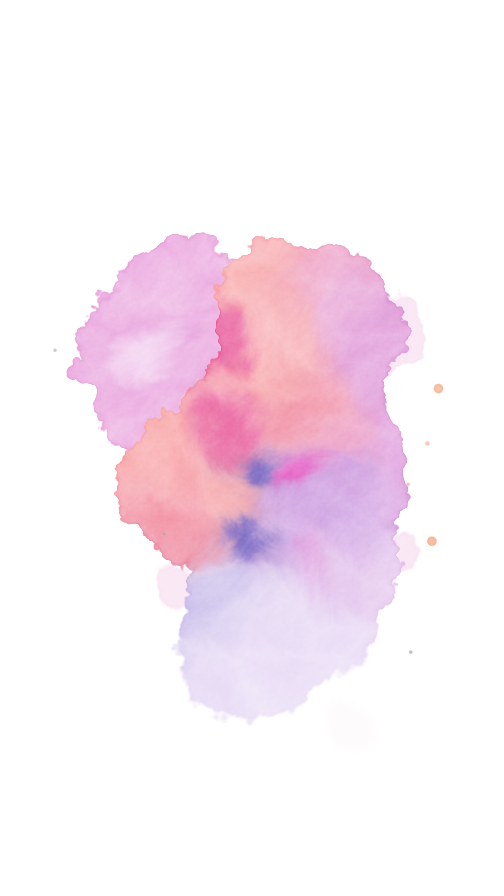
This background is drawn by a WebGL 1 fragment shader. Its source:

```glsl
precision highp float;
// Soft watercolour stain in pink, peach and lilac on white paper, with a few splatters.
uniform vec2 u_resolution;

// Layout units: the sheet is 100 wide and 177.8 high
const vec2 SHEET = vec2(100.0, 177.8);
const vec3 PAPER = vec3(1.0);
const vec3 ORCHID = vec3(0.93, 0.71, 0.89);
const vec3 BLOOM = vec3(0.95, 0.82, 0.94);
const vec3 PALE_PINK = vec3(0.98, 0.91, 0.96);
const vec3 PINK = vec3(0.95, 0.71, 0.82);
const vec3 PEACH = vec3(0.98, 0.74, 0.74);
const vec3 CORAL = vec3(0.96, 0.63, 0.69);
const vec3 ROSE = vec3(0.93, 0.48, 0.69);
const vec3 MAGENTA = vec3(0.91, 0.41, 0.78);
const vec3 MAUVE = vec3(0.90, 0.69, 0.89);
const vec3 LILAC = vec3(0.84, 0.70, 0.91);
const vec3 INDIGO = vec3(0.48, 0.42, 0.77);
const vec3 MIST = vec3(0.93, 0.89, 0.97);
const vec3 HAZE = vec3(0.83, 0.80, 0.94);
const vec3 APRICOT = vec3(0.97, 0.79, 0.70);
const vec3 SLATE = vec3(0.78, 0.80, 0.83);
const float EDGE_RAGGED = 0.9;
const float EDGE_NOTCH = 2.6;
const float RIM_DEPTH = 0.35;
const float GRAIN = 0.10;
const float MOTTLE = 0.40;

vec2 hash2(vec2 p) {
  return fract(sin(vec2(dot(p, vec2(127.1, 311.7)), dot(p, vec2(269.5, 183.3)))) * 4375.85);
}

// Cellular noise: distance to the nearest scattered point
float cells(vec2 p) {
  vec2 cell = floor(p);
  float nearest = 2.0;
  for (int j = -1; j <= 1; j++)
    for (int i = -1; i <= 1; i++) {
      vec2 c = cell + vec2(float(i), float(j));
      nearest = min(nearest, length(c + hash2(c) - p));
    }
  return nearest;
}

// Layered, rotated sines that bend the plane
vec2 wander(vec2 p, float freq, float amp) {
  vec2 q = p;
  for (int i = 0; i < 6; i++) {
    q = mat2(0.8, 0.6, -0.6, 0.8) * q;
    vec2 shift = amp * sin(freq * q.yx + vec2(1.7, 4.1) * float(i + 1));
    p += shift;
    q += shift;
    freq *= 1.9;
    amp *= 0.58;
  }
  return p;
}

float ellipse(vec2 p, vec2 center, vec2 radii) {
  return (length((p - center) / radii) - 1.0) * min(radii.x, radii.y);
}

float join(float a, float b) {
  float h = max(1.5 - abs(a - b), 0.0) / 1.5;
  return min(a, b) - h * h * 0.375;
}

float mainShape(vec2 p) {
  float d = ellipse(p, vec2(61.0, 110.5), vec2(18.5, 19.5));
  d = join(d, ellipse(p, vec2(54.5, 118.0), vec2(11.5, 13.0)));
  d = join(d, ellipse(p, vec2(62.0, 86.5), vec2(19.0, 22.0)));
  d = join(d, ellipse(p, vec2(48.0, 95.0), vec2(10.5, 16.0)));
  d = join(d, ellipse(p, vec2(37.7, 82.5), vec2(15.0, 14.8)));
  d = join(d, ellipse(p, vec2(58.5, 64.5), vec2(22.0, 16.0)));
  d = join(d, ellipse(p, vec2(51.0, 49.5), vec2(16.5, 14.5)));
  return join(d, ellipse(p, vec2(60.0, 52.5), vec2(14.0, 12.0)));
}

float orchidShape(vec2 p) {
  vec2 q = mat2(0.707, -0.707, 0.707, 0.707) * (p - vec2(33.0, 113.5));
  float d = ellipse(q, vec2(0.0), vec2(19.0, 14.0));
  d = join(d, ellipse(p, vec2(17.5, 104.0), vec2(5.5, 2.5)));
  return join(d, ellipse(p, vec2(29.0, 96.5), vec2(10.5, 8.5)));
}

// Adds one pool of colour, with a long soft tail, to a weighted blend
void pool(inout vec4 mixed, vec2 p, vec2 center, float radius, vec3 color) {
  vec2 d = (p - center) / radius;
  mixed += vec4(color, 1.0) * pow(1.0 + 0.6 * dot(d, d), -3.0) * pow(radius, -1.5);
}

vec3 pigment(vec2 p) {
  vec4 m = vec4(0.0);
  pool(m, p, vec2(52.0, 123.0), 7.0, PEACH);
  pool(m, p, vec2(65.0, 121.0), 8.0, PINK);
  pool(m, p, vec2(72.0, 117.0), 8.0, MAUVE);
  pool(m, p, vec2(42.0, 108.0), 3.5, ROSE);
  pool(m, p, vec2(59.0, 112.0), 7.0, PEACH);
  pool(m, p, vec2(50.0, 102.5), 7.0, PEACH);
  pool(m, p, vec2(72.0, 105.0), 10.0, MAUVE);
  pool(m, p, vec2(47.5, 94.5), 3.5, ROSE);
  pool(m, p, vec2(61.0, 99.0), 6.0, CORAL);
  pool(m, p, vec2(77.0, 89.0), 8.0, MAUVE);
  pool(m, p, vec2(67.0, 91.0), 4.0, PINK);
  pool(m, p, vec2(30.0, 89.0), 8.0, PEACH);
  pool(m, p, vec2(35.0, 76.0), 8.0, CORAL);
  pool(m, p, vec2(45.0, 80.0), 6.0, PEACH);
  pool(m, p, vec2(53.0, 85.0), 3.0, INDIGO);
  pool(m, p, vec2(48.5, 71.0), 2.8, INDIGO);
  pool(m, p, vec2(60.5, 83.0), 2.2, MAGENTA);
  pool(m, p, vec2(68.0, 76.0), 9.0, LILAC);
  pool(m, p, vec2(59.0, 73.5), 7.0, LILAC);
  pool(m, p, vec2(62.5, 67.5), 4.0, MAUVE);
  pool(m, p, vec2(75.0, 64.0), 8.0, mix(MAUVE, MIST, 0.7));
  pool(m, p, vec2(41.0, 60.0), 8.0, HAZE);
  pool(m, p, vec2(53.0, 48.0), 11.0, MIST);
  pool(m, p, vec2(66.0, 55.0), 7.0, MIST);
  return m.rgb / m.a;
}

// Lays a wash over the sheet, with pigment gathered at its rim
void wash(inout vec3 sheet, float d, float soft, vec3 color, float density) {
  float rim = RIM_DEPTH * exp(-abs(d + 0.2) * 2.8) * smoothstep(1.2, 0.3, soft);
  sheet = mix(sheet, pow(color, vec3(density + rim)), smoothstep(soft, -soft, d));
}

void main() {
  float unit = min(u_resolution.x / SHEET.x, u_resolution.y / SHEET.y);
  vec2 p = (gl_FragCoord.xy - 0.5 * u_resolution) / unit + 0.5 * SHEET;
  float crisp = max(0.15, 0.55 / unit);
  vec2 ragged = wander(p, 0.25, EDGE_RAGGED);
  vec2 flowing = wander(p, 0.19, 2.3);

  // Pointed notches along the edges
  float notch = EDGE_NOTCH * (cells(ragged * 0.2) - 0.4) + 0.4 * EDGE_NOTCH * (cells(p * 0.6) - 0.4);

  // Paper tooth, slanted brush marks and cloudy patches vary the pigment density
  vec2 slant = vec2(p.x + p.y, (p.y - p.x) * 2.2);
  float density = 1.0 + GRAIN * (cells(p * 1.3) - 0.5) + GRAIN * (cells(slant * 0.22) - 0.5);
  float cloudy = density + MOTTLE * (0.5 - cells(flowing * vec2(0.09, 0.14)));

  // Faint outer washes
  vec3 sheet = PAPER;
  wash(sheet, ellipse(ragged, vec2(77.5, 111.5), vec2(5.8, 9.5)) + notch, 0.5, PALE_PINK, density);
  wash(sheet, ellipse(ragged, vec2(80.0, 68.0), vec2(3.3, 4.0)), 0.5, PALE_PINK, density);
  wash(sheet, ellipse(ragged, vec2(35.0, 62.0), vec2(3.5, 5.0)), 0.6, PALE_PINK, density);
  wash(sheet, ellipse(ragged, vec2(69.5, 33.8), vec2(5.5, 4.6)), 1.2, PALE_PINK, 0.15);

  // Orchid lobe with a pale water bloom
  float bloom = length(flowing - vec2(30.0, 109.0)) / 6.5;
  vec3 orchid = mix(ORCHID, BLOOM, exp(-bloom * bloom));
  float ring = 0.15 * exp(-pow(abs(bloom - 1.2) * 5.0, 2.0));
  wash(sheet, orchidShape(ragged) + notch, crisp, orchid, cloudy + ring - 0.08);

  // Main stain, fading softly toward the bottom
  float soft = mix(crisp, 0.8, smoothstep(65.0, 45.0, p.y));
  wash(sheet, mainShape(ragged) + notch, soft, pigment(flowing), cloudy);

  // Splatters
  wash(sheet, length(p - vec2(87.0, 100.7)) - 0.95, crisp, APRICOT, 1.0);
  wash(sheet, length(p - vec2(85.7, 70.4)) - 0.95, crisp, APRICOT, 1.1);
  wash(sheet, length(p - vec2(84.8, 89.8)) - 0.45, crisp, APRICOT, 0.7);
  wash(sheet, length(p - vec2(81.0, 81.7)) - 0.35, crisp, APRICOT, 0.8);
  wash(sheet, length(p - vec2(81.5, 48.4)) - 0.35, crisp, SLATE, 1.0);
  wash(sheet, length(p - vec2(10.9, 108.3)) - 0.35, crisp, SLATE, 0.7);
  wash(sheet, length(p - vec2(32.6, 71.8)) - 0.25, crisp, SLATE, 1.5);

  gl_FragColor = vec4(sheet, 1.0);
}
```
